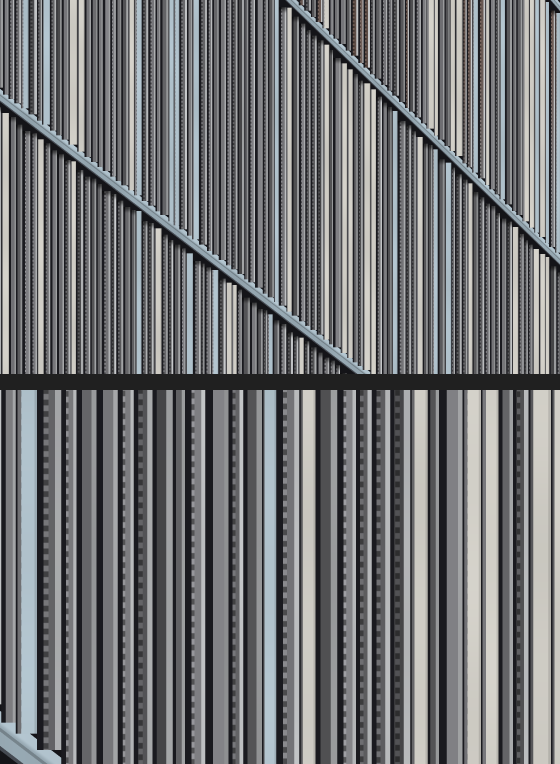
Top, the full canvas; bottom, a detail of the centre.
Reproduce this pattern procedurally as a Shadertoy shader.

```glsl
#define FIN_DENSITY 54.0      // fins per canvas height at the left edge
#define FIN_CROWDING 5.0      // extra fins towards the right
#define FIN_JITTER 0.45       // irregularity of fin edges
#define WIDE_SHARE 0.32       // share of broad pale fins
#define RAIL_HALF 0.0175      // half height of the nearest rail
#define SLOT_RATE 98.0        // perforations per canvas height
#define CREAM vec3(0.83, 0.82, 0.79)
#define SKY vec3(0.70, 0.77, 0.81)
#define GAP vec3(0.10, 0.10, 0.12)
#define STEEL vec3(0.60, 0.67, 0.71)
#define BAYS 4
#define SAMPLES ivec2(4, 3)

float hash(vec2 p) {
    return fract(sin(dot(p, vec2(127.1, 311.7))) * 4375.85);
}

// Rails descend to the right and steepen upwards
float railHeight(float r, float x) {
    return 0.745 + 1.02 * r - 0.015 * r * r - (0.765 + 0.2 * r) * x;
}

float railHalf(float r) {
    return RAIL_HALF * (1.0 - 0.17 * r);
}

// Left edge of a fin, with the spacing tightening to the right
float finEdge(float i, float bay) {
    float u = i + FIN_JITTER * hash(vec2(i, bay + 7.0));
    float a = FIN_DENSITY, b = FIN_CROWDING;
    return (sqrt(a * a + 4.0 * b * u) - a) / (2.0 * b);
}

// Folded profile: dark gap, shaded side, lit front
vec3 finColor(float t, float y, float i, float bay, bool wide) {
    vec2 id = vec2(i, bay);
    float tone = hash(id + 3.3), tint = hash(id + 9.1);

    vec3 side = mix(0.27, 0.53, tone) * vec3(0.99, 0.99, 1.02);
    float rust = step(0.72, tint) * step(2.0, bay) * smoothstep(0.4, 0.9, y);
    side = mix(side, vec3(0.40, 0.29, 0.24), 0.6 * rust);

    // Perforations along the fold of some fins
    float slot = smoothstep(-0.3, 0.3, sin(6.2832 * (y * SLOT_RATE + tint)));
    float fold = step(abs(t - 0.36), 0.11) * step(0.45, tint);
    side *= 1.0 + fold * (0.55 * slot - 0.35);

    vec3 front = wide ? mix(CREAM, SKY, step(0.52, tint))
                      : mix(0.56, 0.80, tint) * vec3(0.99, 1.0, 1.01);
    front *= 0.98 + 0.02 * sin(y * 9.0 + i) + 0.012 * sin(y * 31.0 + 2.0 * i);
    if (wide) front *= 1.0 - 0.12 * step(0.88, t);

    float gapEnd = wide ? 0.09 : mix(0.20, 0.34, tone);
    float frontStart = wide ? mix(0.16, 0.32, tone) : mix(0.68, 0.82, tone);
    vec3 col = mix(GAP, side, step(gapEnd, t));
    return mix(col, front, step(frontStart, t));
}

// Lit top flange, flat web, dark underside
vec3 railColor(float d, float x) {
    vec3 col = mix(STEEL, SKY * 1.02, smoothstep(0.15, 0.5, d));
    col *= 1.0 - 0.22 * step(abs(d - 0.05), 0.10);
    col *= 0.97 + 0.03 * sin(x * 23.0) * sin(x * 57.0);
    return mix(col, vec3(0.27, 0.29, 0.32), step(d, -0.78));
}

vec3 facade(vec2 p) {
    vec3 col = GAP * 0.8;

    // Rails behind the fin ends
    for (int k = 0; k < BAYS - 1; k++) {
        float r = float(k);
        float d = (p.y - railHeight(r, p.x)) / railHalf(r);
        if (abs(d) < 1.0) col = railColor(d, p.x);
    }

    // Bays of fins, each hung below its rail
    for (int k = 0; k < BAYS; k++) {
        float bay = float(k);
        float top = railHeight(bay, p.x), bottom = railHeight(bay - 1.0, p.x);
        if (p.y > top || p.y < bottom - 0.04) continue;

        float i = floor(p.x * (FIN_DENSITY + FIN_CROWDING * p.x));
        if (p.x < finEdge(i, bay)) i -= 1.0;
        float left = finEdge(i, bay), right = finEdge(i + 1.0, bay);
        float t = (p.x - left) / (right - left);

        float cluster = 0.13 * sin(0.16 * i + 2.0 * bay - 2.8);
        float pick = hash(vec2(i, bay));
        bool wide = pick < WIDE_SHARE + cluster;

        // Square-cut ends form steps along the sloping rails
        float drop = (wide ? 0.002 : 0.007) + 0.010 * hash(vec2(i, bay + 5.0));
        float cutTop = railHeight(bay, right) - railHalf(bay) - drop;
        float cutBottom = railHeight(bay - 1.0, left) + 0.45 * railHalf(bay - 1.0);
        if (p.y > cutBottom && p.y < cutTop) {
            col = finColor(t, p.y, i, bay, wide);
            float shade = smoothstep(0.0, 0.018, cutTop - p.y);
            if (!wide) col *= mix(0.45, 1.0, shade);
        }
    }
    return col;
}

void mainImage(out vec4 fragColor, in vec2 fragCoord) {
    // Average a small grid to smooth every edge
    vec3 sum = vec3(0.0);
    for (int a = 0; a < SAMPLES.x; a++)
        for (int b = 0; b < SAMPLES.y; b++) {
            vec2 offset = (vec2(a, b) + 0.5) / vec2(SAMPLES) - 0.5;
            sum += facade((fragCoord + offset) / iResolution.y);
        }
    fragColor = vec4(sum / float(SAMPLES.x * SAMPLES.y), 1.0);
}
```
